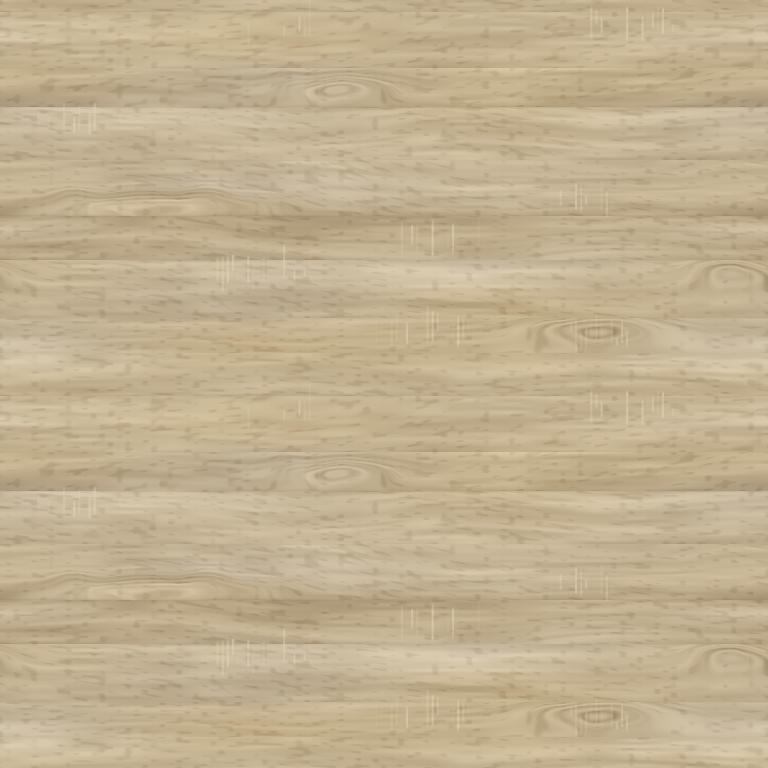
Reproduce this texture procedurally as a WebGL 1 fragment shader.

```glsl
precision highp float;
uniform vec2 u_resolution;

// Upper and lower board joints, measured down one repeat
const vec4 JOINTS_A = vec4(0.031, 0.177, 0.279, 0.417);
const vec4 JOINTS_B = vec4(0.5625, 0.677, 0.828, 0.92);

float hash(vec2 p) {
  return fract(sin(dot(p, vec2(127.1, 311.7))) * 43758.5453);
}

// Value noise that wraps after a whole number of cells
float noise(vec2 p, vec2 period, float seed) {
  vec2 f = fract(p);
  f = f * f * (3.0 - 2.0 * f);
  vec4 k = mod(vec4(floor(p), floor(p) + 1.0), period.xyxy) + seed * 3.7;
  return mix(mix(hash(k.xy), hash(k.zy), f.x),
             mix(hash(k.xw), hash(k.zw), f.x), f.y);
}

float grain(vec2 p, vec2 cells, float seed) {
  return noise(p * cells, cells, seed);
}

float boardIndex(float v) {
  return mod(dot(step(JOINTS_A, vec4(v)) + step(JOINTS_B, vec4(v)), vec4(1.0)), 8.0);
}

float wrapped(float x) {
  return fract(x + 0.5) - 0.5;
}

// Patch of pale, uneven saw scratches across the grain
float sawMarks(vec2 p, vec2 centre, float seed) {
  float column = floor(p.x * 150.0);
  float chance = hash(vec2(column, seed));
  float reach = 0.012 + 0.045 * hash(vec2(column, seed + 5.0));
  float shift = 0.04 * (hash(vec2(column, seed + 9.0)) - 0.5);
  float spread = 0.04 + 0.045 * hash(vec2(seed, 2.0));
  float across = 1.0 - smoothstep(0.08, 0.32, abs(fract(p.x * 150.0) - 0.5));
  float along = 1.0 - smoothstep(reach * 0.7, reach, abs(p.y - centre.y - shift));
  float patchMask = 1.0 - smoothstep(spread * 0.6, spread, abs(wrapped(p.x - centre.x)));
  return across * along * patchMask * smoothstep(0.3, 0.9, chance);
}

void main() {
  vec2 uv = gl_FragCoord.xy / u_resolution;
  vec2 p = vec2(uv.x, fract(2.0 * (1.0 - uv.y)));
  float board = boardIndex(p.y);

  // Arched figures bend the grain inside their own board
  vec4 figureX = vec4(0.44, 0.20, 0.96, 0.78);
  vec4 figureV = vec4(0.225, 0.535, 0.715, 0.85);
  vec4 figureWidth = vec4(0.065, 0.14, 0.05, 0.09);
  float wobble = grain(p, vec2(22.0, 16.0), board) - 0.5;
  float figure = 0.0;
  for (int i = 0; i < 4; i++) {
    vec2 d = vec2(wrapped(p.x - figureX[i]), p.y - figureV[i]);
    d += vec2(0.02, 0.025) * wobble;
    d /= vec2(figureWidth[i], 0.038);
    float sameBoard = 1.0 - step(0.5, abs(boardIndex(figureV[i]) - board));
    figure += sameBoard * exp(-dot(d, d));
  }
  float bend = 0.035 * (grain(p, vec2(5.0, 9.0), board) - 0.5);
  vec2 g = vec2(p.x, p.y + bend + 0.1 * figure);

  // Long streaks, fibres and slanted pores
  float broad = grain(g, vec2(2.0, 14.0), board) - 0.5;
  float streak = grain(g, vec2(5.0, 48.0), board + 11.0) - 0.5;
  float fibre = grain(g, vec2(18.0, 110.0), board + 23.0) - 0.5;
  float slant = floor(80.0 * hash(vec2(board, 4.0)) - 40.0);
  vec2 sheared = vec2(g.x * 90.0, g.y * 128.0 + g.x * slant);
  float pores = smoothstep(0.58, 0.95, noise(sheared, vec2(90.0, 128.0), board + 31.0));
  float rings = sin(g.y * 240.0 + 3.0 * wobble);

  // Board tones and dark joints
  vec4 v = vec4(p.y);
  float tone = 0.74
    + dot(smoothstep(JOINTS_A - 0.003, JOINTS_A + 0.003, v), vec4(-0.04, -0.06, 0.12, -0.02))
    + dot(smoothstep(JOINTS_B - 0.003, JOINTS_B + 0.003, v), vec4(-0.18, 0.10, 0.10, -0.02));
  vec4 weightA = vec4(0.3, 0.2, 1.0, 0.4);
  vec4 weightB = vec4(1.0, 0.8, 0.7, 0.2);
  float joint = dot(exp(-abs(v - JOINTS_A) / 0.004), weightA)
              + dot(exp(-abs(v - JOINTS_B) / 0.004), weightB);
  float lowerEdge = dot(exp(-abs(v - JOINTS_A) * 28.0) * (1.0 - step(JOINTS_A, v)), weightA)
                  + dot(exp(-abs(v - JOINTS_B) * 28.0) * (1.0 - step(JOINTS_B, v)), weightB);

  tone += 0.34 * broad + 0.36 * streak + 0.32 * fibre - 0.24 * pores;
  tone += figure * (0.16 * rings - 0.1);
  tone -= 0.12 * lowerEdge + joint * (0.1 + 0.2 * grain(p, vec2(9.0, 4.0), 47.0));

  // Oak colour with golden and greyish drift
  vec3 color = mix(vec3(0.63, 0.55, 0.42), vec3(0.85, 0.79, 0.67), clamp(tone, 0.0, 1.1));
  float drift = grain(g, vec2(3.0, 10.0), 53.0) - 0.5;
  color += drift * vec3(0.015, 0.0, -0.05);

  // Scattered saw marks, broken up by the fibres
  vec4 sawX1 = vec4(0.36, 0.81, 0.76, 0.10);
  vec4 sawV1 = vec4(0.07, 0.06, 0.52, 0.32);
  vec4 sawX2 = vec4(0.57, 0.55, 0.78, 0.34);
  vec4 sawV2 = vec4(0.62, 0.85, 0.87, 0.70);
  float saw = 0.0;
  for (int i = 0; i < 4; i++) {
    float seed = float(i);
    saw = max(saw, sawMarks(p, vec2(sawX1[i], sawV1[i]), seed + 1.0));
    saw = max(saw, sawMarks(p, vec2(sawX2[i], sawV2[i]), seed + 61.0));
  }
  color = mix(color, vec3(0.87, 0.81, 0.69), saw * (0.6 + 0.5 * fibre));

  gl_FragColor = vec4(color, 1.0);
}
```
